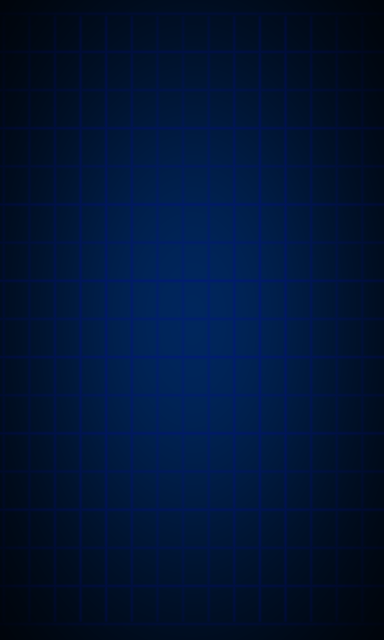
Give the GLSL for this background, as a Shadertoy shader.

```glsl
// A deep blue elliptical glow fading to near black at the corners,
// crossed by a faint grid of soft blue lines. The glow is a Gaussian
// falloff; the grid repeats with round() and dims along with the glow.

const float TAU = 6.2831853;

// Soft line profile; distance and pixel size are in canvas heights.
float softLine(float dist, float pixel) {
    float width = max(0.0017, 0.7 * pixel);
    return exp(-0.5 * dist * dist / (width * width));
}

void mainImage(out vec4 fragColor, in vec2 fragCoord) {
    vec2 uv = fragCoord / iResolution.xy;
    float pixel = 1.0 / iResolution.y;
    float aspect = iResolution.x * pixel;

    // Elliptical glow that follows the canvas proportions
    vec2 centered = 2.0 * uv - 1.0;
    float glow = exp(-1.05 * dot(centered, centered));
    vec3 color = vec3(0.0, 0.148, 0.36) * glow;

    // Grid cells, counted from the upper left corner
    vec2 spacing = vec2(0.0667, 0.0596);
    vec2 cell = (vec2(uv.x, 1.0 - uv.y) - vec2(0.0098, 0.0215)) / spacing;
    vec2 index = round(cell);
    vec2 dist = (cell - index) * spacing * vec2(aspect, 1.0);

    // Line strength varies gently from one line to the next
    float columnStrength = 0.78 + 0.22 * cos(TAU * (index.x - 3.6) / 6.8);
    float rowStrength = 0.82 - 0.12 * cos(0.5 * TAU * index.y);

    // Columns stop at the outermost rows
    float inside = smoothstep(0.0, 0.1, cell.y) * smoothstep(0.0, 0.1, 16.0 - cell.y);
    float columns = softLine(dist.x, pixel) * columnStrength * inside;
    float rows = softLine(dist.y, pixel) * rowStrength;
    float grid = max(columns, rows) * sqrt(glow) * smoothstep(0.0, 0.3, glow);

    color = mix(color, vec3(0.0, 0.04, 0.6), 0.36 * grid);
    fragColor = vec4(color, 1.0);
}
```
